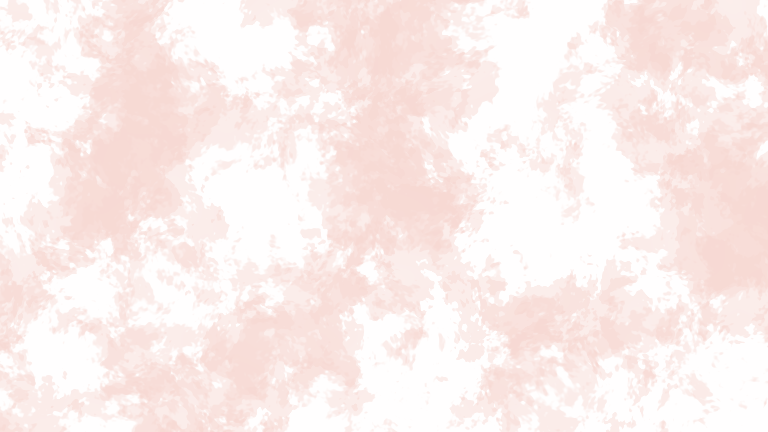
Give the GLSL for this texture, as a WebGL 2 fragment shader.

```glsl
#version 300 es
precision highp float;
// Blotchy pale pink watercolour on white paper.
// Several translucent washes are cut from gradient noise with lacy, crumbling
// edges; they share one broad drift, so they gather into clouds and overlap.

uniform vec2 u_resolution;
out vec4 fragColor;

const vec3 PAPER = vec3(1.0, 0.996, 0.995);
const vec3 PIGMENT = vec3(0.965, 0.835, 0.81);
const int WASHES = 4;
const float WASH_OPACITY = 0.42;
const float WASH_LEVEL = 0.44;

// Unit gradient for a lattice cell, from an integer hash
vec2 cellGradient(vec2 cell) {
    uvec2 q = uvec2(ivec2(cell)) * uvec2(1597u, 3571u);
    uint h = (q.x ^ (q.y << 7)) * 26699u + q.y;
    h = (h ^ (h >> 15)) * 73571u;
    h = (h ^ (h >> 13)) * 91193u;
    h ^= h >> 16;
    float angle = float(h & 65535u) / 65536.0 * 6.28319;
    return vec2(cos(angle), sin(angle));
}

float gradientNoise(vec2 p) {
    vec2 cell = floor(p);
    vec2 f = p - cell;
    vec2 s = f * f * f * (f * (f * 6.0 - 15.0) + 10.0);
    vec2 e = vec2(1.0, 0.0);
    float a = dot(cellGradient(cell), f);
    float b = dot(cellGradient(cell + e.xy), f - e.xy);
    float c = dot(cellGradient(cell + e.yx), f - e.yx);
    float d = dot(cellGradient(cell + e.xx), f - e.xx);
    return mix(mix(a, b, s.x), mix(c, d, s.x), s.y);
}

// Octave sum scaled to roughly unit deviation
float fractalNoise(vec2 p, int octaves, float gain) {
    const mat2 TURN = mat2(1.624, 1.218, -1.218, 1.624);
    float sum = 0.0, amplitude = 1.0, power = 0.0;
    for (int i = 0; i < octaves; i++) {
        sum += amplitude * gradientNoise(p);
        power += amplitude * amplitude;
        amplitude *= gain;
        p = TURN * p + vec2(5.3, 2.7);
    }
    return sum / (0.215 * sqrt(power));
}

// Bends the plane slightly so that edges break into flakes
vec2 warp(vec2 p, float frequency, float amount) {
    vec2 q = p * frequency;
    return p + amount * vec2(gradientNoise(q + 31.7), gradientNoise(q + 74.2));
}

// Fine crumbs that pepper the margins of the paint
float crumbs(vec2 p) {
    return fractalNoise(p * 13.0, 4, 0.8);
}

// Broad alternation of painted and bare areas, reversed near the bottom
float drift(vec2 p) {
    float flip = mix(-0.7, 1.0, smoothstep(0.1, 0.5, p.y));
    float bands = cos(8.4 * (p.x - 0.93)) * flip;
    float clouds = fractalNoise(p * 2.6 + 12.4, 5, 0.6);
    return 0.6 * bands + 0.42 * clouds + 0.17 * crumbs(p + 3.1);
}

// Coverage of one wash, with edges that change from crisp to lacy
float washCoverage(vec2 p, float broad, vec2 seed) {
    float ragged = fractalNoise(p * 2.7 + seed, 6, 0.65);
    float lace = smoothstep(-0.35, 0.35, gradientNoise(p * 3.1 - seed));
    float detail = mix(0.14, 0.34, lace) * crumbs(p + seed);
    float width = mix(0.07, 0.28, lace);
    float field = broad + 0.6 * ragged + detail - WASH_LEVEL;
    return smoothstep(-width, width, field);
}

void main() {
    vec2 p = gl_FragCoord.xy / u_resolution.y;
    vec2 bent = warp(warp(p, 5.0, 0.04), 16.0, 0.008);
    float broad = drift(bent);

    // Stack the washes as layers of transmitted light
    float transmission = 1.0;
    for (int i = 0; i < WASHES; i++) {
        vec2 seed = vec2(17.31, 9.17) * (float(i) + 1.0);
        float mottling = 1.0 + 0.16 * gradientNoise(p * 9.0 + seed);
        float coverage = washCoverage(bent, broad, seed);
        transmission *= 1.0 - WASH_OPACITY * mottling * coverage;
    }

    fragColor = vec4(mix(PIGMENT, PAPER, transmission), 1.0);
}
```
